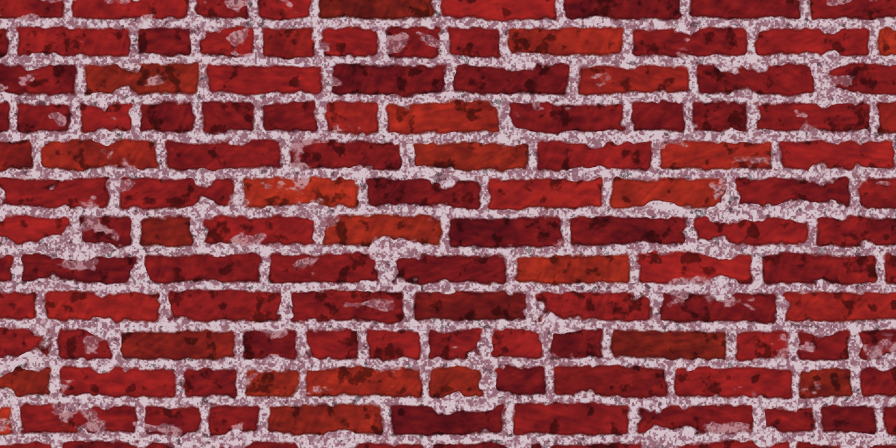
A Shadertoy shader for this texture:

```glsl
// Weathered red brick wall with pale, ragged mortar and two courses of short bricks.

float hash(vec2 p) {
    vec3 q = fract(p.xyx * vec3(0.1031, 0.1030, 0.0973));
    q += dot(q, q.yzx + 33.33);
    return fract((q.x + q.y) * q.z);
}

float noise(vec2 p) {
    vec2 i = floor(p), f = fract(p);
    f = f * f * (3.0 - 2.0 * f);
    return mix(mix(hash(i), hash(i + vec2(1, 0)), f.x),
               mix(hash(i + vec2(0, 1)), hash(i + vec2(1, 1)), f.x), f.y);
}

float fbm(vec2 p) {
    float sum = 0.0, amp = 0.533;
    for (int i = 0; i < 4; i++) {
        sum += amp * noise(p);
        p = mat2(1.6, 1.2, -1.2, 1.6) * p + 17.3;
        amp *= 0.5;
    }
    return sum;
}

float roundedBox(vec2 p, vec2 halfSize, float radius) {
    vec2 q = abs(p) - halfSize + radius;
    return length(max(q, 0.0)) + min(max(q.x, q.y), 0.0) - radius;
}

// Signed distance to the nearest brick; also returns its id and local position.
float brickLayout(vec2 uv, out vec2 id, out vec2 local) {
    vec2 pitch = vec2(0.2747, 0.0843);
    vec2 g = (uv - vec2(0.0, 0.021)) / pitch;
    float row = floor(g.y);
    g.x += 0.5 * mod(row, 2.0) + 0.4 * (hash(vec2(row + 5.0, 3.0)) - 0.5);
    float col = floor(g.x);
    vec2 cell = fract(g);

    // Every sixth course is mostly half bricks; elsewhere they are rare
    float splitChance = mod(row, 6.0) == 2.0 ? 0.8 : 0.12;
    if (hash(vec2(col, row) + 21.0) < splitChance) {
        col += 0.5 * floor(cell.x * 2.0);
        cell.x = fract(cell.x * 2.0);
        pitch.x *= 0.5;
    }
    id = vec2(2.0 * col, row) + 50.0;
    local = (cell - 0.5) * pitch;
    vec2 trim = 0.0085 + 0.003 * vec2(hash(id + 7.0), hash(id + 9.0));
    return roundedBox(local, 0.5 * pitch - trim, 0.008);
}

vec3 brickColor(vec2 uv, vec2 id, vec2 local, float d) {
    // Slanted tool marks, at a different angle on each brick
    float angle = mix(-0.5, 1.3, hash(id + 3.0));
    vec2 along = mat2(cos(angle), -sin(angle), sin(angle), cos(angle)) * local;
    float strokes = noise(along * vec2(28.0, 150.0) + id * 5.0);
    float grain = fbm(uv * vec2(45.0, 75.0));

    float tone = 0.62 + 0.5 * (hash(id) - 0.5) + 0.7 * (grain - 0.5)
               + 0.25 * (strokes - 0.5) + 0.5 * (fbm(uv * 10.0 + id) - 0.5);
    vec3 color = mix(vec3(0.28, 0.06, 0.09), vec3(0.62, 0.14, 0.135), clamp(tone, 0.0, 1.15));
    color = mix(color, color * vec3(1.12, 1.4, 0.95), smoothstep(0.75, 0.95, hash(id + 13.0)));

    // Pits, then shaded borders that are deepest along the bottom
    color *= 1.0 - 0.4 * smoothstep(0.6, 0.75, fbm(uv * 38.0 + 80.0));
    float border = smoothstep(-0.008, 0.0, d);
    return color * (1.0 - border * mix(0.4, 0.2, smoothstep(-0.02, 0.02, local.y)));
}

vec3 mortarColor(vec2 uv) {
    float speckle = fbm(uv * 95.0) + 0.5 * (noise(uv * 240.0) - 0.5);
    vec3 color = mix(vec3(0.58, 0.40, 0.45), vec3(0.83, 0.75, 0.78), smoothstep(0.25, 0.68, speckle));
    return color * (1.0 - 0.35 * smoothstep(0.68, 0.8, fbm(uv * 70.0 + 30.0)));
}

void mainImage(out vec4 fragColor, in vec2 fragCoord) {
    vec2 uv = fragCoord / iResolution.xy * vec2(2.0, 1.0);
    float soft = 0.0015 + 1.0 / iResolution.y;

    // Uneven courses
    vec2 wobble = vec2(fbm(uv * 9.0), fbm(uv * 9.0 + 40.0)) - 0.5;
    vec2 id, local;
    float d = brickLayout(uv + 0.016 * wobble, id, local);

    // Ragged edges and broken corners filled with mortar
    d += 0.014 * (fbm(uv * 50.0) - 0.5);
    d += 0.09 * max(fbm(uv * 13.0 + 11.0) - 0.6, 0.0);

    vec3 brick = brickColor(uv, id, local, d);
    vec3 mortar = mortarColor(uv);

    // Pale smears and spalled faces on some bricks
    float smear = smoothstep(0.66, 0.73, fbm(uv * vec2(15.0, 22.0) + 63.0));
    smear *= 0.75 * step(0.45, hash(id + 31.0));
    brick = mix(brick, mortar * vec3(0.95, 0.86, 0.86), smear);

    fragColor = vec4(mix(brick, mortar, smoothstep(-soft, soft, d)), 1.0);
}
```
